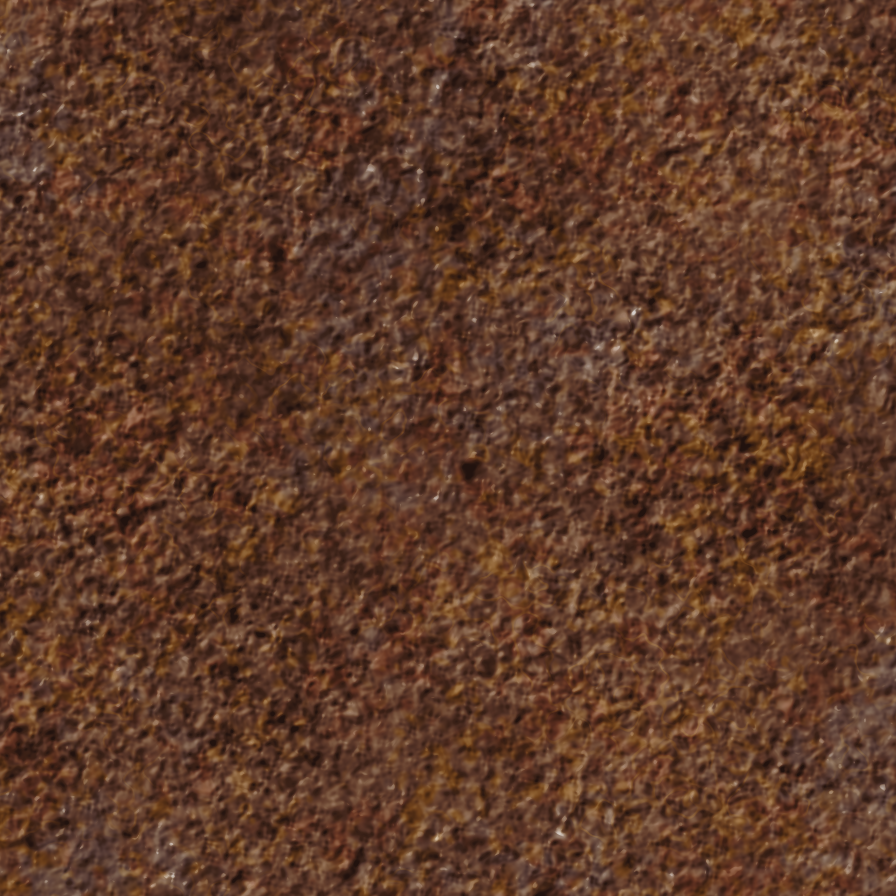
This texture is drawn by a WebGL 2 fragment shader. Its source:

```glsl
#version 300 es
precision highp float;

uniform vec2 u_resolution;
out vec4 outColor;

// Rust tones, dark to bright
const vec3 PIT    = vec3(0.13, 0.07, 0.055);
const vec3 SHADOW = vec3(0.23, 0.13, 0.09);
const vec3 UMBER  = vec3(0.32, 0.19, 0.145);
const vec3 RUST   = vec3(0.40, 0.25, 0.18);
const vec3 CLAY   = vec3(0.50, 0.36, 0.265);
const vec3 SAND   = vec3(0.59, 0.46, 0.37);
const vec3 GLINT  = vec3(0.86, 0.80, 0.75);

// Hue shifts added in patches
const vec3 OCHRE_SHIFT = vec3(0.050, 0.015, -0.075);
const vec3 STEEL_SHIFT = vec3(-0.012, 0.025, 0.060);
const vec3 RED_SHIFT   = vec3(0.030, -0.025, -0.035);

const float BASE_TONE    = 0.365;
const float RELIEF_GAIN  = 0.20;
const float MOTTLE_GAIN  = 0.165;
const float CLOUD_GAIN   = 0.060;
const float GRAIN_FREQ   = 62.0;
const float LIGHT_STEP   = 0.0019;
const vec2  LIGHT_DIR    = vec2(-0.70, 0.71);
const float BLISTER_FREQ = 17.0;
const float BLISTER_RATE = 0.22;
const mat2  TURN         = mat2(0.8, 0.6, -0.6, 0.8);

uint scramble(uint n) {
    n = n * 747796405u + 2891336453u;
    n = ((n >> ((n >> 28u) + 4u)) ^ n) * 277803737u;
    return (n >> 22u) ^ n;
}

float hash(vec2 cell, uint seed) {
    ivec2 c = ivec2(cell);
    uint n = scramble(uint(c.x) + scramble(uint(c.y) + scramble(seed)));
    return float(n >> 8u) / 16777216.0;
}

// Smooth value noise in -1..1
float noise(vec2 p, uint seed) {
    vec2 i = floor(p), f = fract(p);
    f = f * f * (3.0 - 2.0 * f);
    float low  = mix(hash(i, seed), hash(i + vec2(1, 0), seed), f.x);
    float high = mix(hash(i + vec2(0, 1), seed), hash(i + vec2(1, 1), seed), f.x);
    return 2.0 * mix(low, high, f.y) - 1.0;
}

float fbm(vec2 p, uint seed) {
    float sum = 0.0, amp = 0.55;
    for (uint k = 0u; k < 4u; k++) {
        sum += amp * noise(p, seed + k);
        p = TURN * p * 2.03 + 7.3;
        amp *= 0.62;
    }
    return sum;
}

// Thin raised rims of scattered blisters
float blisters(vec2 p) {
    p *= BLISTER_FREQ;
    float rim = 0.0;
    for (int y = -1; y <= 1; y++)
    for (int x = -1; x <= 1; x++) {
        vec2 cell = floor(p) + vec2(x, y);
        vec2 center = cell + vec2(hash(cell, 50u), hash(cell, 51u));
        float radius = mix(0.10, 0.26, hash(cell, 52u));
        float edge = abs(length(p - center) - radius);
        float present = step(hash(cell, 53u), BLISTER_RATE);
        rim = max(rim, present * (1.0 - smoothstep(0.02, 0.10, edge)));
    }
    return rim;
}

// Crusty surface: rounded lumps, grains and fine grit
float crust(vec2 p) {
    vec2 q = TURN * p * GRAIN_FREQ;
    float lumps  = noise(q, 1u);
    float grains = noise(TURN * q * 1.9 + 3.7, 3u);
    float grit   = noise(TURN * TURN * TURN * q * 3.6 + 9.1, 4u);
    return 0.70 * lumps + 0.62 * grains + 0.30 * grit;
}

vec3 rustRamp(float t) {
    vec3 c = mix(PIT, SHADOW, smoothstep(0.08, 0.23, t));
    c = mix(c, UMBER, clamp((t - 0.23) / 0.09, 0.0, 1.0));
    c = mix(c, RUST, clamp((t - 0.32) / 0.08, 0.0, 1.0));
    c = mix(c, CLAY, clamp((t - 0.40) / 0.10, 0.0, 1.0));
    c = mix(c, SAND, clamp((t - 0.50) / 0.10, 0.0, 1.0));
    return mix(c, GLINT, smoothstep(0.60, 0.95, t));
}

void main() {
    vec2 uv = gl_FragCoord.xy / u_resolution.y;
    vec2 p = uv + 0.0022 * vec2(noise(uv * 60.0, 10u), noise(uv * 60.0, 11u));

    // Broad stains, broken up at grain size
    float cloud = fbm(uv * 4.0 + 2.0, 20u);
    float speck = noise(TURN * p * 85.0, 34u);
    float ochre = smoothstep(0.0, 0.75, 0.55 * fbm(p * 10.0, 30u) + 0.65 * speck);
    float steel = smoothstep(0.05, 0.75, 0.8 * fbm(p * 5.0 + 5.0, 40u) + 0.5 * noise(p * 72.0, 44u));
    float red   = smoothstep(-0.1, 0.6, 0.6 * fbm(p * 14.0 + 11.0, 60u) + 0.5 * noise(p * 66.0, 64u));

    // Curled ochre crust lines and blister rims
    float curl = 1.0 - smoothstep(0.04, 0.24, abs(noise(TURN * p * 52.0, 71u) + 0.3 * noise(p * 110.0, 72u)));
    curl *= smoothstep(-0.25, 0.45, fbm(p * 9.0 + 31.0, 74u));
    float rim = max(0.8 * curl, blisters(p) * smoothstep(-0.5, 0.4, noise(p * 80.0, 70u)));

    // Side light over the crust, stronger on rough areas
    vec2 offset = LIGHT_DIR * LIGHT_STEP;
    float relief = crust(p - offset) - crust(p + offset);
    float rough = 1.0 + 0.45 * fbm(p * 7.0 + 13.0, 84u);
    float mottle = 0.55 * noise(p * 88.0, 5u) + 0.50 * noise(TURN * p * 165.0, 6u);
    float pits = smoothstep(0.30, 0.85, noise(TURN * p * 58.0, 80u) * 0.75 - 0.5 * cloud);

    float tone = BASE_TONE + rough * (RELIEF_GAIN * relief + MOTTLE_GAIN * mottle);
    tone += CLOUD_GAIN * cloud + 0.020 * ochre + 0.025 * steel + 0.065 * rim - 0.10 * pits;

    // Sparse bright flakes on lit faces
    float flake = smoothstep(0.40, 0.80, noise(TURN * p * 125.0, 90u)) * smoothstep(0.08, 0.45, relief);
    tone += flake * mix(0.10, 0.30, steel);

    vec3 color = rustRamp(tone);
    float warm = max(ochre * (1.0 - 0.7 * steel), 0.75 * rim);
    vec3 shift = OCHRE_SHIFT * warm + STEEL_SHIFT * steel + RED_SHIFT * red * (1.0 - warm) * (1.0 - steel);
    color += shift * smoothstep(0.10, 0.42, tone);
    outColor = vec4(clamp(color, 0.0, 1.0), 1.0);
}
```
